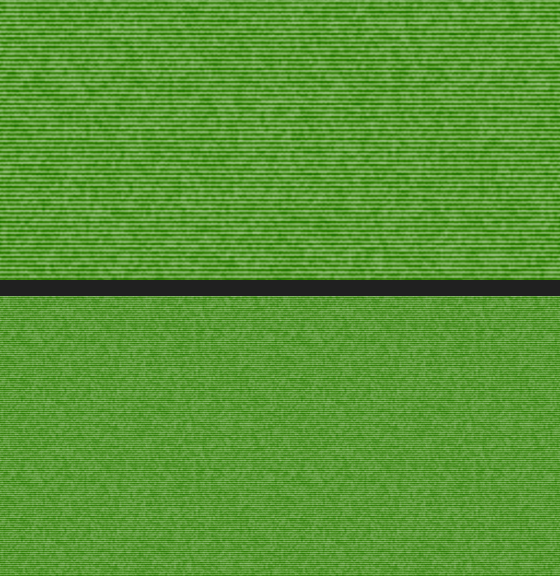
Top: one tile. Bottom: repeated 2 by 2.
Reproduce this pattern procedurally as a Shadertoy shader.

```glsl
// Fine horizontal pinstripes in two greens, softly mottled like woven cloth.
// Each stripe is a box-filtered half period of a white veil over a base green;
// two octaves of wrapping value noise vary the strength of the veil.

const float STRIPES = 64.0;                  // stripe pairs down the canvas
const float LIGHT_SHARE = 0.5;               // light part of each pair
const vec3 BASE_GREEN = vec3(0.20, 0.508, 0.02);
const vec3 VEIL = vec3(1.0);
const float VEIL_DARK = 0.015;               // veil strength on dark stripes
const float VEIL_LIGHT = 0.36;               // veil strength on light stripes
const float MOTTLE = 0.30;                   // noise swing of the veil
const ivec2 COARSE_CELLS = ivec2(128, 64);   // noise cells over the canvas
const ivec2 FINE_CELLS = ivec2(256, 128);
const float FINE_SHARE = 0.4;

// Integer hash of a lattice point, 0 to 1
float hash(ivec2 p, uint seed) {
    uint h = uint(p.x) * 1597334677u ^ uint(p.y) * 3812015801u ^ seed * 2654435769u;
    h = (h ^ (h >> 16)) * 2246822519u;
    h = (h ^ (h >> 13)) * 3266489917u;
    return float((h ^ (h >> 16)) >> 8) / 16777216.0;
}

float latticeValue(ivec2 p, ivec2 cells, uint seed) {
    return hash((p + cells) % cells, seed);
}

// Value noise that wraps at the canvas edges
float wrapNoise(vec2 uv, ivec2 cells, uint seed) {
    vec2 p = uv * vec2(cells);
    ivec2 i = ivec2(floor(p));
    vec2 f = fract(p);
    f = f * f * (3.0 - 2.0 * f);
    float bottom = mix(latticeValue(i, cells, seed),
                       latticeValue(i + ivec2(1, 0), cells, seed), f.x);
    float top = mix(latticeValue(i + ivec2(0, 1), cells, seed),
                    latticeValue(i + ivec2(1, 1), cells, seed), f.x);
    return mix(bottom, top, f.y);
}

// Running total of the light part, used for exact edge smoothing
float lightIntegral(float y) {
    return floor(y) * LIGHT_SHARE + max(fract(y) - (1.0 - LIGHT_SHARE), 0.0);
}

float stripeCoverage(float y, float width) {
    return (lightIntegral(y + 0.5 * width) - lightIntegral(y - 0.5 * width)) / width;
}

void mainImage(out vec4 fragColor, in vec2 fragCoord) {
    vec2 uv = fragCoord / iResolution.xy;

    // Stripes: dark half below, light half above
    float light = stripeCoverage(uv.y * STRIPES, STRIPES / iResolution.y);

    // Mottling, centred on zero
    float grain = mix(wrapNoise(uv, COARSE_CELLS, 1u),
                      wrapNoise(uv, FINE_CELLS, 2u), FINE_SHARE) - 0.5;

    float veil = mix(VEIL_DARK, VEIL_LIGHT, light) + MOTTLE * grain;
    vec3 color = mix(BASE_GREEN, VEIL, veil);
    fragColor = vec4(clamp(color, 0.0, 1.0), 1.0);
}
```
